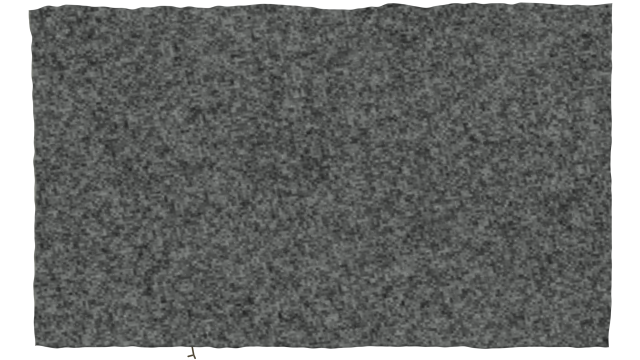
Give the GLSL for this texture, as a WebGL 1 fragment shader.

```glsl
precision highp float;
uniform vec2 u_resolution;

const vec3 BACKDROP = vec3(1.0);
const vec3 STONE_TINT = vec3(0.99, 1.015, 0.995);
const vec3 RIM_COLOR = vec3(0.55, 0.56, 0.52);
const vec3 TWIG_COLOR = vec3(0.30, 0.27, 0.20);

float hash(vec2 p) {
  vec3 q = fract(p.xyx * 0.1031);
  q += dot(q, q.yzx + 33.33);
  return fract((q.x + q.y) * q.z);
}

float noise(vec2 p) {
  vec2 cell = floor(p);
  vec2 f = fract(p);
  f = f * f * (3.0 - 2.0 * f);
  float low = mix(hash(cell), hash(cell + vec2(1.0, 0.0)), f.x);
  float high = mix(hash(cell + vec2(0.0, 1.0)), hash(cell + 1.0), f.x);
  return mix(low, high, f.y);
}

// Noise centred on zero
float grain(vec2 p, float scale, float seed) {
  return noise(p * scale + seed) - 0.5;
}

// Chipped outline along one side
float chips(float along, float seed) {
  float broad = noise(vec2(along * 11.0, seed)) - 0.5;
  float fine = noise(vec2(along * 38.0, seed + 7.0)) - 0.5;
  return broad + 0.4 * fine;
}

float segment(vec2 p, vec2 a, vec2 b) {
  vec2 ab = b - a;
  return length(p - a - ab * clamp(dot(p - a, ab) / dot(ab, ab), 0.0, 1.0));
}

float coverage(float d, float pixel) {
  return smoothstep(-0.7 * pixel, 0.7 * pixel, d);
}

// Signed distances inward from left, right, bottom and top
vec4 slabSides(vec2 p, float aspect) {
  float left = 0.098 - 0.008 * p.y - 0.012 * smoothstep(0.88, 0.98, p.y);
  float right = aspect - 0.079 - 0.007 * smoothstep(0.12, 0.05, p.y);
  float top = 0.983 - 0.014 * smoothstep(0.14, 0.08, p.x);
  float bottom = 0.034 + 0.007 * smoothstep(0.16, 0.10, p.x);
  return vec4(
    p.x - left - 0.009 * chips(p.y, 3.0),
    right + 0.005 * chips(p.y, 19.0) - p.x,
    p.y - bottom - 0.009 * chips(p.x, 41.0),
    top + 0.017 * chips(p.x, 67.0) - p.y);
}

float stoneTone(vec2 p, float aspect) {
  // Grains lean slightly and stretch sideways
  vec2 g = vec2(0.88 * p.x + 0.18 * p.y, p.y - 0.12 * p.x);
  float tone = 0.351;
  tone += 0.22 * grain(g, 150.0, 11.0);
  tone += 0.14 * grain(g, 82.0, 53.0);
  tone += 0.04 * grain(p, 28.0, 97.0);
  tone += 0.025 * grain(p, 3.5, 31.0);

  // Dark mineral flecks and sparse pale crystals
  float fleck = smoothstep(0.70, 0.90, noise(g * 68.0 + 131.0));
  float crystal = smoothstep(0.86, 0.97, noise(g * 125.0 + 173.0));
  tone += 0.05 * crystal - 0.06 * fleck;

  // Faint dark stain towards the lower right
  vec2 stain = (p - vec2(0.82 * aspect, 0.36)) / vec2(0.28, 0.22);
  tone -= 0.02 * exp(-dot(stain, stain));
  return max(tone, 0.15);
}

float twig(vec2 p) {
  vec2 joint = vec2(0.538, 0.014);
  float stem = segment(p, vec2(0.534, 0.036), joint);
  float hook = segment(p, joint, vec2(0.542, 0.005));
  float branch = segment(p, joint, vec2(0.523, 0.010));
  return min(stem, min(hook, branch));
}

void main() {
  float pixel = 1.0 / u_resolution.y;
  vec2 p = gl_FragCoord.xy * pixel;
  float aspect = u_resolution.x * pixel;

  vec4 sides = slabSides(p, aspect);
  float inside = min(min(sides.x, sides.y), min(sides.z, sides.w));
  vec3 stone = stoneTone(p, aspect) * STONE_TINT;

  // Pale broken rim on the left, thin shade along the bottom
  float rim = smoothstep(0.008, 0.001, sides.x) * noise(vec2(p.y * 30.0, 5.0));
  stone = mix(stone, RIM_COLOR, 0.75 * rim);
  stone *= 1.0 - 0.2 * smoothstep(0.008, 0.0, sides.z);

  vec3 color = mix(BACKDROP, TWIG_COLOR, coverage(0.0022 - twig(p), pixel));
  color = mix(color, stone, coverage(inside, pixel));
  gl_FragColor = vec4(color, 1.0);
}
```
